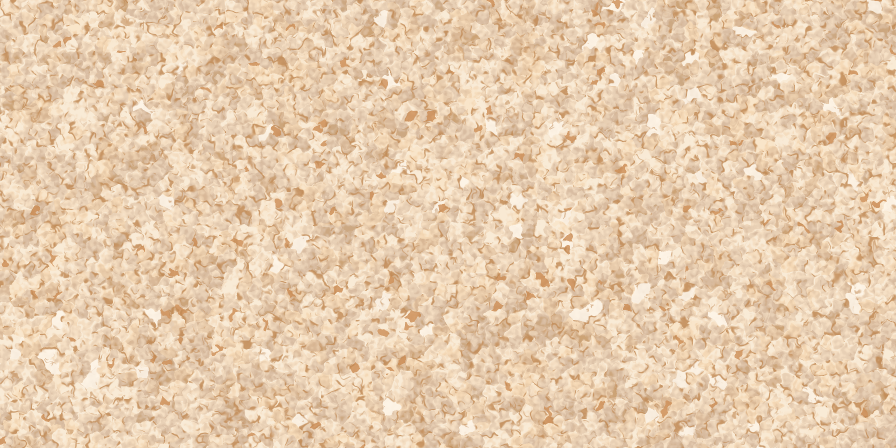
A WebGL 2 fragment shader for this texture:

```glsl
#version 300 es
precision highp float;

uniform vec2 u_resolution;
out vec4 fragColor;

struct Grain {
  vec2 id;       // owning cell
  vec2 offset;   // position relative to the grain centre
  float gap;     // 0 on the border with the neighbour
  float seam;    // random value shared by both sides of a border
};

vec2 hash2(vec2 cell, float seed) {
  uvec2 v = uvec2(ivec2(cell) + ivec2(4096)) * 1664525u + uint(seed) * 7919u + 10139u;
  v.x += v.y * 1664525u;
  v.y += v.x * 1664525u;
  v ^= v >> 16u;
  v.x += v.y * 1664525u;
  v.y += v.x * 1664525u;
  v ^= v >> 16u;
  return vec2(v & 65535u) / 65535.0;
}

mat2 rotation(float angle) {
  float c = cos(angle), s = sin(angle);
  return mat2(c, s, -s, c);
}

float cornerSlope(vec2 cell, vec2 f, vec2 corner, float seed) {
  float angle = 6.2832 * hash2(cell + corner, seed).x;
  return dot(vec2(cos(angle), sin(angle)), f - corner);
}

float gradientNoise(vec2 p, float seed) {
  vec2 i = floor(p), f = p - i;
  vec2 u = f * f * f * (f * (f * 6.0 - 15.0) + 10.0);
  float low = mix(cornerSlope(i, f, vec2(0, 0), seed), cornerSlope(i, f, vec2(1, 0), seed), u.x);
  float high = mix(cornerSlope(i, f, vec2(0, 1), seed), cornerSlope(i, f, vec2(1, 1), seed), u.x);
  return mix(low, high, u.y);
}

// Cellular grains, each with its own direction and stretch
Grain findGrain(vec2 p, float stretch, float seed) {
  vec2 base = floor(p), nextId = base;
  Grain g = Grain(base, vec2(0), 0.0, 0.0);
  float nearest = 9.0, second = 9.0;
  for (int y = -1; y <= 1; y++) {
    for (int x = -1; x <= 1; x++) {
      vec2 id = base + vec2(x, y);
      vec2 d = p - id - 0.1 - 0.8 * hash2(id, seed);
      float angle = 3.1416 * hash2(id, seed + 1.0).x;
      float dist = length(rotation(angle) * d * vec2(1.0 / stretch, stretch));
      if (dist < nearest) {
        second = nearest;
        nextId = g.id;
        nearest = dist;
        g.id = id;
        g.offset = d;
      } else if (dist < second) {
        second = dist;
        nextId = id;
      }
    }
  }
  g.gap = second - nearest;
  g.seam = hash2(g.id + nextId, seed + 2.0).x;
  return g;
}

// Tone is roughly a standard normal value, from shaded to bright
vec3 corkRamp(float tone) {
  vec3 c = mix(vec3(0.80, 0.66, 0.51), vec3(0.85, 0.74, 0.635), smoothstep(-2.1, -1.15, tone));
  c = mix(c, vec3(0.91, 0.815, 0.71), smoothstep(-1.1, -0.15, tone));
  c = mix(c, vec3(0.96, 0.87, 0.76), smoothstep(-0.1, 0.8, tone));
  return mix(c, vec3(0.975, 0.92, 0.84), smoothstep(0.75, 1.6, tone));
}

vec3 cork(vec2 uv) {
  // Ragged outlines
  vec2 warp = vec2(gradientNoise(uv * 62.0, 11.0), gradientNoise(uv * 62.0, 12.0));
  vec2 p = uv + 0.013 * warp;
  Grain coarse = findGrain(p * 36.0, 1.3, 21.0);
  Grain fine = findGrain(p * 68.0 + 7.3, 1.4, 31.0);
  vec2 coarseRnd = hash2(coarse.id, 41.0);
  vec2 fineRnd = hash2(fine.id, 42.0);

  // Grain tones, side shading and speckle
  float tone = 0.1 + 2.1 * (coarseRnd.x - 0.5) + 1.7 * (fineRnd.x - 0.5);
  tone += 0.9 * dot(coarse.offset, vec2(-0.6, 0.8));
  tone += 1.6 * gradientNoise(uv * 95.0, 51.0) + 0.7 * gradientNoise(uv * 9.0, 52.0);
  tone += 0.45 * gradientNoise(uv * 2.3, 53.0);

  // Bright rims on some borders
  float rim = 1.0 - smoothstep(0.05, 0.3, coarse.gap);
  tone += 0.9 * rim * step(coarse.seam, 0.3);
  vec3 color = corkRamp(tone);

  // Warm patches
  float warmth = smoothstep(0.5, 0.95, coarseRnd.y + 0.5 * gradientNoise(uv * 14.0, 54.0));
  color -= vec3(0.0, 0.022, 0.05) * warmth;

  // Pale flakes and rusty chips
  color = mix(color, vec3(0.995, 0.965, 0.92), 0.85 * step(0.975, coarseRnd.y));
  color = mix(color, vec3(0.80, 0.55, 0.33), 0.8 * step(0.99, fineRnd.y));

  // Broken crevices between grains
  float broken = smoothstep(-0.15, 0.2, gradientNoise(uv * 48.0, 55.0));
  float crevice = (1.0 - smoothstep(0.06, 0.25, coarse.gap)) * step(0.56, coarse.seam) * broken;
  float crack = (1.0 - smoothstep(0.08, 0.32, fine.gap)) * step(0.8, fine.seam) * broken;
  return mix(color, vec3(0.75, 0.53, 0.32), max(0.8 * crevice, 0.55 * crack));
}

void main() {
  // Four samples smooth the grain borders
  vec3 sum = vec3(0);
  for (int i = 0; i < 4; i++) {
    vec2 shift = vec2(i & 1, i >> 1) * 0.5 - 0.25;
    sum += cork((gl_FragCoord.xy + shift) / u_resolution.y);
  }
  fragColor = vec4(sum / 4.0, 1.0);
}
```
